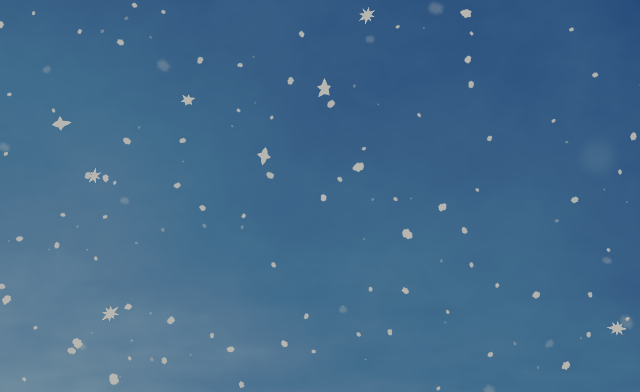
Write a WebGL 1 fragment shader that draws this texture.

```glsl
precision highp float;

uniform vec2 u_resolution;

#define NIGHT vec3(0.15, 0.30, 0.485)
#define DUSK vec3(0.215, 0.37, 0.525)
#define TEAL vec3(0.25, 0.425, 0.555)
#define MIST vec3(0.33, 0.47, 0.58)
#define HAZE vec3(0.43, 0.545, 0.62)
#define SNOW vec3(0.72, 0.715, 0.69)
#define CLOUD_AMOUNT 0.16
#define WISP_AMOUNT 0.30
#define MOTTLE_AMOUNT 0.035
#define ROUGHNESS 0.30

float hash(vec2 p) {
  p = fract(p * vec2(0.1031, 0.1137));
  p += dot(p, p.yx + 33.33);
  return fract((p.x + p.y) * p.x * 47.3);
}

vec2 gradient(vec2 cell) {
  float a = 6.2832 * hash(cell + 19.7);
  return vec2(cos(a), sin(a));
}

float gradientNoise(vec2 p) {
  vec2 i = floor(p), f = fract(p);
  vec2 u = f * f * f * (f * (f * 6.0 - 15.0) + 10.0);
  vec2 e = vec2(1.0, 0.0);
  float low = mix(dot(gradient(i), f), dot(gradient(i + e), f - e), u.x);
  float high = mix(dot(gradient(i + e.yx), f - e.yx),
                   dot(gradient(i + 1.0), f - 1.0), u.x);
  return mix(low, high, u.y);
}

float fbm(vec2 p) {
  float sum = 0.0, amp = 1.0;
  for (int i = 0; i < 4; i++) {
    sum += amp * gradientNoise(p);
    p = mat2(1.6, 1.2, -1.2, 1.6) * p + 7.3;
    amp *= 0.5;
  }
  return sum;
}

// Five-stop ramp from the dark upper sky to the pale horizon
vec3 skyRamp(float t) {
  t = clamp(t, 0.0, 1.0) * 4.0;
  vec3 c = mix(NIGHT, DUSK, clamp(t, 0.0, 1.0));
  c = mix(c, TEAL, clamp(t - 1.0, 0.0, 1.0));
  c = mix(c, MIST, clamp(t - 2.0, 0.0, 1.0));
  return mix(c, HAZE, clamp(t - 3.0, 0.0, 1.0));
}

vec3 sky(vec2 uv, vec2 p) {
  float t = 0.97 - 0.52 * uv.x - 0.64 * uv.y + 0.18 * uv.x * uv.y;
  t += CLOUD_AMOUNT * fbm(p * 1.7 + 3.1);
  float low = 1.0 - uv.y;
  t += WISP_AMOUNT * low * low * low * fbm(p * vec2(1.4, 6.0) + 11.0);
  t += MOTTLE_AMOUNT * fbm(p * vec2(16.0, 22.0) + 5.0);
  return skyRamp(t);
}

// Coverage of one scattered flake layer; radii are parts of canvas height
float flakes(vec2 p, float cells, float density, vec2 radii,
             float blur, float spike, float seed) {
  float turn = 0.4 + seed;
  p = mat2(cos(turn), sin(turn), -sin(turn), cos(turn)) * p;
  vec2 cell = floor(p * cells);
  vec2 id = cell + 100.0 + 37.0 * seed;
  vec2 jitter = vec2(hash(id + 1.3), hash(id + 8.9));
  vec2 q = p - (cell + 0.26 + 0.48 * jitter) / cells;

  float size = hash(id + 15.1);
  float radius = mix(radii.x, radii.y, size * size);
  float angle = atan(q.y, q.x) + 6.2832 * hash(id + 23.7);
  vec2 dir = vec2(cos(angle), sin(angle));
  float outline = 1.0 + 0.14 * cos(2.0 * angle);
  outline += ROUGHNESS * gradientNoise(dir * 1.6 + id * 3.17);

  // Sharp triangular points turn round flakes into crystals
  float points = 4.0 + floor(5.0 * hash(id + 31.3));
  float tip = abs(fract(angle * points / 6.2832) - 0.5) * 2.0;
  outline *= 1.0 + spike * (tip * tip - 0.3);

  float edge = max(0.8 / u_resolution.y, blur * radius);
  float d = length(q) - radius * outline;
  float body = 1.0 - smoothstep(-edge, edge, d);
  return body * step(hash(id + 42.9), density);
}

void main() {
  vec2 uv = gl_FragCoord.xy / u_resolution;
  vec2 p = gl_FragCoord.xy / u_resolution.y;
  vec3 color = sky(uv, p);

  // Large pale out-of-focus spot
  float glow = 1.0 - smoothstep(0.015, 0.065, length(p - vec2(1.525, 0.6)));
  color = mix(color, MIST, 0.45 * glow);

  // Out-of-focus flakes, then specks and sharp flakes
  float snow = 0.30 * flakes(p, 6.0, 0.20, vec2(0.009, 0.018), 0.55, 0.0, 1.0);
  snow = max(snow, 0.45 * flakes(p, 13.0, 0.16, vec2(0.002, 0.005), 0.4, 0.3, 2.0));
  snow = max(snow, 0.95 * flakes(p, 9.0, 0.45, vec2(0.0045, 0.0095), 0.18, 0.0, 3.0));
  snow = max(snow, flakes(p, 6.0, 0.30, vec2(0.008, 0.014), 0.18, 0.1, 4.0));
  snow = max(snow, flakes(p, 4.0, 0.24, vec2(0.011, 0.019), 0.12, 0.75, 5.0));
  color = mix(color, SNOW, snow);

  gl_FragColor = vec4(color, 1.0);
}
```
